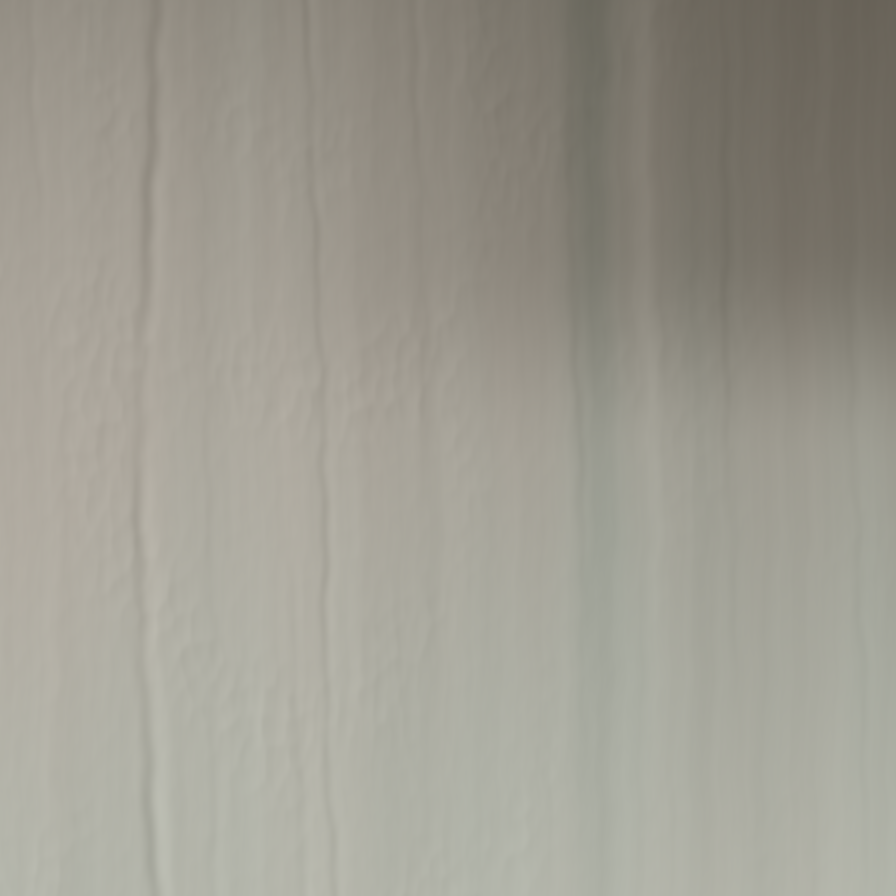
Give the GLSL for this texture, as a Shadertoy shader.

```glsl
// Weathered grey-beige board: a soft fall-off of light into the upper right corner,
// wavy vertical bands from layered sines, a few thin creases with a lit lip,
// and shallow dents shaded from the slope of smooth cellular noise.

const float TAU = 6.2831853;

vec2 hash2(vec2 cell) {
    vec3 q = fract(cell.xyx * vec3(0.1031, 0.1030, 0.0973));
    q += dot(q, q.yzx + 33.33);
    return fract((q.xx + q.yz) * q.zy);
}

// Smooth cellular noise: soft minimum of distances to scattered points.
float cellular(vec2 p) {
    vec2 cell = floor(p), local = fract(p);
    float sum = 0.0;
    for (int j = -1; j <= 1; j++)
    for (int i = -1; i <= 1; i++) {
        vec2 offset = vec2(i, j);
        vec2 toPoint = offset + hash2(cell + offset) - local;
        sum += exp(-6.0 * dot(toPoint, toPoint));
    }
    return -log(sum + 0.02) / 6.0;
}

// Layered sines, mostly varying across x and drifting slowly along y.
float layeredSines(vec2 p, float frequency, float drift, float seed) {
    float sum = 0.0, amplitude = 0.5;
    for (int i = 0; i < 5; i++) {
        float phase = seed + 2.4 * float(i);
        float bend = sin(p.y * drift + phase * 1.7);
        sum += amplitude * sin(TAU * frequency * p.x + phase + 1.3 * bend);
        frequency *= 1.73;
        drift *= 1.31;
        amplitude *= 0.72;
    }
    return sum;
}

float bell(float d, float width) {
    return exp(-d * d / (width * width));
}

// Sideways wander shared by creases, from slow sway to small jags.
float wander(float y, float seed) {
    return 0.0030 * sin(9.0 * y + seed) + 0.0016 * sin(37.0 * y + 2.0 * seed)
         + 0.0010 * sin(83.0 * y + 3.0 * seed);
}

// Dark groove with a paler lip on its right side.
float crease(vec2 p, float centre, float width, float seed) {
    float d = p.x - centre - wander(p.y, seed);
    float depth = 0.7 + 0.3 * sin(13.0 * p.y + seed) * sin(5.0 * p.y + 2.0 * seed);
    return depth * (0.45 * bell(d - 2.0 * width, 1.3 * width) - bell(d, width));
}

// Slope of the cellular relief, lit from the upper left.
float dents(vec2 p, vec2 scale) {
    vec2 towardLight = vec2(-0.0035, 0.0030);
    return cellular(p * scale) - cellular((p + towardLight) * scale);
}

// Broad illumination: bright below and left, dim in the upper right.
float illumination(vec2 p) {
    float t = p.y;
    float leftSide = 0.71 - 0.04 * t - 0.10 * t * t * t;
    float rightSide = 0.70 - 0.17 * t - 0.13 * smoothstep(0.48, 0.74, t);
    return mix(leftSide, rightSide, smoothstep(0.12, 1.0, p.x));
}

void mainImage(out vec4 fragColor, in vec2 fragCoord) {
    vec2 p = fragCoord / iResolution.xy;
    float leftness = 1.0 - smoothstep(0.35, 0.95, p.x);
    float light = illumination(p);

    // Soft bands and fine fibres
    vec2 swayed = p + vec2(wander(p.y, 1.0), 0.0);
    float bands = layeredSines(swayed, 3.0, 1.6, 0.8);
    float fibres = layeredSines(swayed, 17.0, 4.0, 3.1);
    light += 0.010 * bands + 0.0055 * fibres;
    float upper = smoothstep(0.05, 0.85, p.y);
    float darkBand = bell(swayed.x - 0.665 + 0.02 * (p.y - 0.5), 0.028);
    float paleEdge = bell(swayed.x - 0.725 + 0.02 * (p.y - 0.5), 0.012);
    light += (0.022 * paleEdge - 0.045 * darkBand) * mix(0.3, 1.0, upper);

    // Creases: two clear ones, then fainter scattered ones
    float bow = (p.y - 0.45) * (p.y - 0.45);
    light += 0.062 * crease(p, 0.156 + 0.060 * bow, 0.0075, 0.6);
    light += 0.040 * crease(p, 0.372 - 0.028 * p.y, 0.0050, 2.9);
    for (int i = 0; i < 7; i++) {
        vec2 random = hash2(vec2(float(i), 7.0));
        float centre = (float(i) + 0.2 + 0.6 * random.x) / 7.0 - 0.02 * p.y;
        float presence = 0.5 + 0.5 * sin(5.0 * p.y + TAU * random.y);
        light += 0.018 * presence * crease(p, centre, 0.005, TAU * random.x);
    }

    // Shallow dents in irregular patches, fading to smooth on the right
    float patches = smoothstep(0.2, 0.8, cellular(p * vec2(9.0, 5.0) + 3.0) * 2.0);
    float relief = dents(p, vec2(75.0, 42.0)) + 0.7 * dents(p + 0.37, vec2(38.0, 23.0));
    light += 0.050 * relief * mix(0.3, 1.0, patches) * mix(0.25, 1.0, leftness);

    // Warm tint above, grey-green below right and in the dark band
    float green = smoothstep(0.75, 0.05, p.y - 0.35 * (p.x - 0.5));
    green += 0.5 * darkBand + 0.18 * layeredSines(p, 2.3, 3.5, 5.0);
    vec3 warmTint = vec3(0.008, -0.014, -0.054);
    vec3 greenTint = vec3(-0.004, 0.002, -0.040);
    vec3 color = vec3(light) + mix(warmTint, greenTint, clamp(green, 0.0, 1.2));
    fragColor = vec4(clamp(color, 0.0, 1.0), 1.0);
}
```
